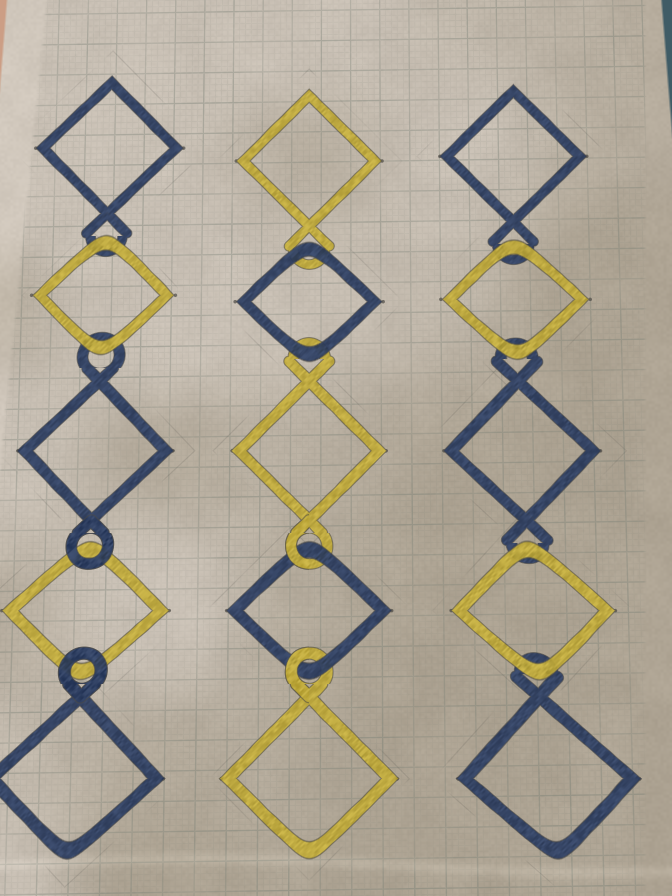
This pattern is drawn by a WebGL 2 fragment shader. Its source:

```glsl
#version 300 es
precision highp float;
// Three hanging chains of five diamond links in blue and yellow pencil on graph paper.
// Each link is a stroked distance field; odd and even links are layered so that the
// loops interlock, and rows grow and columns lean toward the bottom of the sheet.
uniform vec2 u_resolution;
out vec4 fragColor;

const vec2 SHEET = vec2(576.0, 768.0);     // design units, y runs downward
const int COLUMNS = 3;
const int LINKS = 5;
const float COLUMN_X[3] = float[3](94.0, 265.0, 440.0);
const vec2 DRIFT[3] = vec2[3](vec2(-4.5, -0.8), vec2(0.0), vec2(0.0, 1.9));
const float SHIFT_Y[3] = float[3](-7.0, 4.0, 0.0);
const vec3 ROW_Y = vec3(134.0, 119.0, 3.6); // quadratic in the link index
const vec2 LINK_SIZE = vec2(56.0, 0.9);
const float TIP_ROUND = 12.0;
const float GRID = 26.0;
const vec3 PAPER_LIGHT = vec3(0.79, 0.755, 0.71);
const vec3 PAPER_DARK = vec3(0.68, 0.64, 0.575);
const vec3 GRID_INK = vec3(0.46, 0.49, 0.45);
const vec3 BLUE = vec3(0.185, 0.25, 0.385);
const vec3 YELLOW = vec3(0.75, 0.665, 0.235);
const vec3 GRAPHITE = vec3(0.30, 0.29, 0.27);

float hash(vec2 p) { return fract(sin(dot(p, vec2(12.9898, 78.233))) * 43758.5453); }

float noise(vec2 p) {
  vec2 i = floor(p), f = fract(p);
  f = f * f * (3.0 - 2.0 * f);
  return mix(mix(hash(i), hash(i + vec2(1, 0)), f.x),
             mix(hash(i + vec2(0, 1)), hash(i + vec2(1, 1)), f.x), f.y);
}

// Coverage of a signed distance, one pixel soft
float cover(float d, float px) { return clamp(0.5 - d / px, 0.0, 1.0); }

// Distance to a diamond outline whose upper and lower tips are rounded by r
float diamond(vec2 q, float size, float r) {
  return abs(abs(q.y) + sqrt(q.x * q.x + r * r) - size) * 0.7071;
}

// Crossed strands and the ring behind them; q starts at the crossing
float loopEnd(vec2 q, bool closed) {
  q.x = abs(q.x);
  float radius = closed ? 15.5 : 13.5;
  float reach = closed ? radius * 0.7071 : 17.0;
  float centre = radius * 1.414;
  float t = clamp((q.x + q.y) * 0.5, 0.0, reach);
  float strand = length(q - vec2(t));
  float ring = abs(length(q - vec2(0.0, centre)) - radius);
  return q.y > (closed ? reach : centre) ? min(strand, ring) : strand;
}

// Graph paper with uneven light, margins and a crease near the foot
vec3 paper(vec2 p, float px) {
  vec2 uv = p / SHEET;
  float shade = 0.2 + 0.35 * uv.x + 0.3 * uv.y + 0.5 * (noise(p / 130.0) - 0.5);
  vec3 c = mix(PAPER_LIGHT, PAPER_DARK, smoothstep(0.28, 0.75, shade));
  c += 0.025 * (noise(p / 2.5) - 0.5) + 0.03 * (noise(p / 28.0) - 0.5);
  vec2 g = vec2((p.x - 288.0) / (0.96 + 0.08 * uv.y), p.y + 0.015 * p.x);
  vec2 major = abs(fract(g / GRID) - 0.5) * GRID;
  vec2 minor = abs(fract(g / GRID * 5.0) - 0.5) * GRID / 5.0;
  float edge = 38.0 - 0.1 * p.y;
  float inside = smoothstep(edge, edge + 4.0, p.x) * (1.0 - smoothstep(551.0, 555.0, p.x));
  float lines = 0.36 * cover(min(major.x, major.y) - 0.6, px);
  lines = max(lines, 0.10 * cover(min(minor.x, minor.y) - 0.4, px));
  c = mix(c, GRID_INK, lines * inside * (0.6 + 0.6 * noise(p / 40.0)));
  c += 0.03 * (1.0 - smoothstep(edge, edge + 5.0, p.x));
  float crease = p.y - 742.0 + 6.0 * sin(p.x / 110.0);
  c += 0.05 * exp(-crease * crease / 30.0);
  c = mix(c, vec3(0.80, 0.62, 0.52), cover(p.x - 6.0 + 0.08 * p.y, 2.0));
  return mix(c, vec3(0.25, 0.36, 0.40), cover(567.0 + 0.08 * p.y - p.x, 2.0));
}

void main() {
  vec2 p = gl_FragCoord.xy / u_resolution * SHEET;
  p.y = SHEET.y - p.y;
  float px = SHEET.y / u_resolution.y;
  vec3 c = paper(p, px);
  float grain = noise(vec2(p.x + p.y, (p.x - p.y) * 0.35) / 2.2) - 0.5;
  float wobble = 1.2 * (noise(p / 11.0) - 0.5);

  for (int col = 0; col < COLUMNS; col++) {
    // Layers: odd-row links, even-row links, then loops that pass on top
    for (int n = 0; n < 8; n++) {
      bool onTop = n >= 5;
      int i = n < 3 ? 2 * n : (onTop ? 2 * (n - 5) : 2 * (n - 3) + 1);
      float row = float(i);
      float size = LINK_SIZE.x + LINK_SIZE.y * row * row;
      vec2 q = p - vec2(COLUMN_X[col] + (DRIFT[col].x + DRIFT[col].y * row) * row,
                        ROW_Y.x + (ROW_Y.y + ROW_Y.z * row) * row);
      q.y -= SHIFT_Y[col] * max(0.0, 1.0 - row * 0.5);
      q.x -= q.y * (DRIFT[col].x + 2.0 * DRIFT[col].y * row) / 130.0;
      float seed = hash(vec2(float(col) + 1.0, row + 3.0));
      q.x /= 1.0 + 0.05 * (seed - 0.4);

      bool looped = i % 2 == 0;
      bool free = (i == 0 && q.y < 0.0) || (i == LINKS - 1 && q.y > 0.0);
      int joint = q.y > 0.0 ? i : i - 1;
      bool woven = col < 2 && joint >= 2;
      bool closed = woven || (col == 0 && joint == 1);
      float r = !looped ? TIP_ROUND : (free && i > 0 ? 9.0 : 0.0);
      float d = onTop ? 1e3 : diamond(q, size, r);
      bool side = col == 0 || q.x < 0.0;
      if (looped && !free && (!onTop || (woven && side)))
        d = min(d, loopEnd(vec2(q.x, abs(q.y) - size), closed));

      // Rubbed-out guide lines and corner marks, then pencil fill and outline
      if (!onTop) {
        float guide = abs(abs(q.x) + abs(q.y) - size - 14.0 - 16.0 * seed) * 0.7071;
        c = mix(c, GRAPHITE, 0.16 * cover(guide - 0.5, px) * smoothstep(0.5, 0.75, noise(p / 35.0 + seed)));
        c = mix(c, GRAPHITE, 0.7 * cover(length(vec2(abs(q.x) - size - 6.0, q.y)) - 1.5, px));
      }
      float rim = d + 0.5 * wobble - (4.1 + 0.28 * row);
      vec3 tint = (col + i) % 2 == 0 ? BLUE : YELLOW;
      c = mix(c, tint + 0.13 * grain, cover(rim, px) * (0.95 + 0.1 * grain));
      c = mix(c, GRAPHITE, 0.55 * cover(abs(rim) - 0.5, px));
    }
  }
  fragColor = vec4(c, 1.0);
}
```
